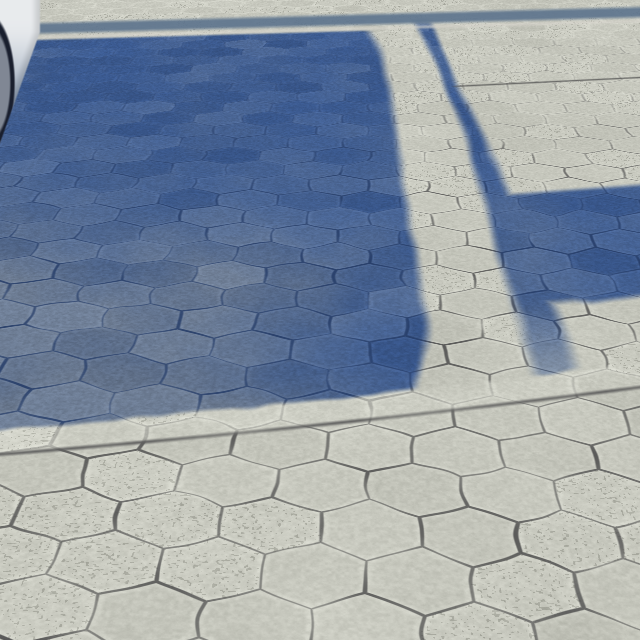
A three.js fragment shader for this texture:

```glsl
// Hexagonal paving in perspective, crossed by blue shadows, a curb and a parked car corner
varying vec2 vUv;

#define SUNLIT vec3(0.775, 0.78, 0.74)
#define SHADE_DEEP vec3(0.23, 0.35, 0.56)
#define SHADE_PALE vec3(0.42, 0.48, 0.57)
#define JOINT_SUN vec3(0.30, 0.30, 0.30)
#define JOINT_SHADE vec3(0.15, 0.24, 0.41)
#define STONE_WIDTH 0.126
#define ROW_DENSITY 22.76
#define JOINT_WIDTH 0.018
#define GRAIN 0.11

float hash(vec2 p) {
  vec3 q = fract(vec3(p.xyx) * 0.1031);
  q += dot(q, q.yzx + 33.33);
  return fract((q.x + q.y) * q.z);
}

float noise(vec2 p) {
  vec2 i = floor(p), f = fract(p);
  f = f * f * (3.0 - 2.0 * f);
  return mix(mix(hash(i), hash(i + vec2(1, 0)), f.x),
             mix(hash(i + vec2(0, 1)), hash(i + vec2(1, 1)), f.x), f.y);
}

float fbm(vec2 p) {
  float sum = 0.0, amp = 0.5;
  for (int i = 0; i < 4; i++) {
    sum += amp * noise(p);
    p = p * 2.03 + 17.0;
    amp *= 0.5;
  }
  return sum;
}

// 1 below the threshold, 0 above it, with a soft border
float below(float x, float soft) { return 1.0 - smoothstep(-soft, soft, x); }

float stripe(float x, float halfWidth, float soft) { return below(abs(x) - halfWidth, soft); }

// xy: stone index, z: distance to the nearest joint
vec3 hexStone(vec2 p) {
  vec2 pitch = vec2(1.0, 1.7320);
  vec2 a = p - pitch * floor(p / pitch + 0.5);
  vec2 b = p - pitch * (floor(p / pitch) + 0.5);
  vec2 local = dot(a, a) < dot(b, b) ? a : b;
  vec2 q = abs(local);
  float edge = 0.5 - max(q.x, dot(q, vec2(0.5, 0.866)));
  return vec3(floor((p - local) * vec2(2.0, 1.1547) + 0.5), edge);
}

// Ground coordinates; y counts down from the top
vec3 groundPlane(float x, float y) {
  float depth = (y + 0.4414 + 0.048 * x) / (1.0 + 0.0822 * x);
  float row = ROW_DENSITY / depth - 16.4;
  return vec3((x - 0.5768) / (STONE_WIDTH * depth), row * 0.866, depth);
}

float shadowMask(float x, float y, float curbTop) {
  float ripple = (noise(vec2(x, y) * 28.0) - 0.5) * 0.008;
  // broad shadow
  float right = 0.585 + 0.16 * y - 0.016 * below(y - 0.075, 0.035)
              - 0.035 * smoothstep(0.5, 0.63, y) + ripple;
  float broad = below(x - right, 0.011) * below(0.064 - 0.028 * x - y, 0.003);
  // slanted post
  float post = 0.645 + 0.48 * y - 0.17 * y * y;
  float postHalf = mix(0.011, 0.031, smoothstep(0.15, 0.45, y));
  float slant = stripe(x - post + ripple, postHalf, 0.006 + 0.018 * y);
  slant *= smoothstep(0.025, 0.045, y) * (1.0 - 0.45 * smoothstep(0.46, 0.6, y));
  // side panel
  float panel = smoothstep(post - 0.01, post + 0.015, x)
              * below(0.306 - 0.073 * (x - 0.768) - y, 0.005)
              * below(y - 0.479 + 0.1 * (x - 0.833) + ripple, 0.007);
  return max(max(broad, slant), panel) * below(y - curbTop - ripple, 0.005);
}

void main() {
  float x = vUv.x, y = 1.0 - vUv.y;
  vec3 ground = groundPlane(x, y);
  vec2 wobble = vec2(noise(ground.xy * 2.3), noise(ground.xy * 2.3 + 31.0)) - 0.5;
  vec3 stone = hexStone(ground.xy + wobble * 0.09);
  float curbBase = 0.710 - 0.08 * x - 0.025 * x * x;
  float curbTop = curbBase - 0.038;
  float onCurb = smoothstep(-0.004, 0.004, y - curbTop) * below(y - curbBase, 0.003);
  float shadow = shadowMask(x, y, curbTop);

  // stone colours
  float tint = hash(stone.xy + 60.0) - 0.5;
  float cloud = fbm(vec2(x, y) * vec2(6.0, 9.0)) - 0.47;
  float grain = fbm(ground.xy * vec2(24.0, 20.0)) - 0.47;
  float pale = smoothstep(0.2, 0.5, y) * (1.0 - 0.75 * smoothstep(0.28, 0.62, x));
  pale = clamp(pale + cloud * 0.8 + tint * 0.35, 0.0, 1.0);
  vec3 shade = mix(SHADE_DEEP, SHADE_PALE, pale) * (1.0 + tint * 0.1 + grain * 0.25);
  vec3 sun = SUNLIT + tint * 0.045 + cloud * 0.05 + grain * GRAIN;
  float pits = smoothstep(0.73, 0.85, noise(ground.xy * 38.0)) * step(0.15, tint);
  sun -= pits * 0.12;

  // joints between stones
  float soft = 0.0018 / (STONE_WIDTH * ground.z);
  float wear = noise(ground.xy * 1.7 + 9.0);
  float joint = below(stone.z - JOINT_WIDTH * (0.45 + wear), soft);
  joint *= mix(0.3, 0.85, smoothstep(0.06, 0.36, y)) * (0.5 + 0.6 * wear);
  joint *= 1.0 - 0.65 * onCurb;
  joint *= smoothstep(0.04, 0.075, y);
  float rim = below(stone.z - 0.065, 0.03) * 0.035;
  sun = mix(sun + rim, JOINT_SUN, joint);
  shade = mix(shade + rim * 0.7, JOINT_SHADE, joint);
  vec3 color = mix(sun, shade, shadow);

  // curb and its dark foot
  color += onCurb * 0.025;
  float foot = stripe(y - curbBase, 0.0025, 0.003) * (0.55 + 0.35 * noise(vec2(x * 18.0, 2.0)));
  color = mix(color, JOINT_SUN + 0.05, foot);

  // far curb: shadow band, bright lip, slab seam
  float bandLine = y - 0.046 + 0.027 * x;
  color = mix(color, vec3(0.36, 0.45, 0.55), stripe(bandLine, 0.008, 0.004) * 0.9);
  color = mix(color, vec3(0.84, 0.83, 0.80), stripe(bandLine - 0.014, 0.002, 0.003) * 0.7);
  float seam = stripe(y - 0.135 + 0.048 * (x - 0.71), 0.001, 0.0015) * smoothstep(0.70, 0.72, x);
  color = mix(color, JOINT_SUN, seam * 0.8);

  // car corner with wheel arch
  float carEdge = x - 0.0625 + max(y - 0.05, 0.0) * 0.36;
  vec3 body = mix(vec3(0.91, 0.92, 0.93), vec3(0.58, 0.64, 0.72), smoothstep(0.03, 0.19, y));
  body -= 0.12 * smoothstep(-0.016, 0.0, carEdge);
  float arch = length((vec2(x, y) - vec2(-0.02, 0.13)) / vec2(0.042, 0.105)) - 1.0;
  body = mix(body, vec3(0.50, 0.53, 0.58), below(arch, 0.05));
  body = mix(body, vec3(0.10, 0.12, 0.18), stripe(arch + 0.06, 0.08, 0.05));
  color = mix(color, body, below(carEdge, 0.002));

  gl_FragColor = vec4(clamp(color, 0.0, 1.0), 1.0);
}
```
